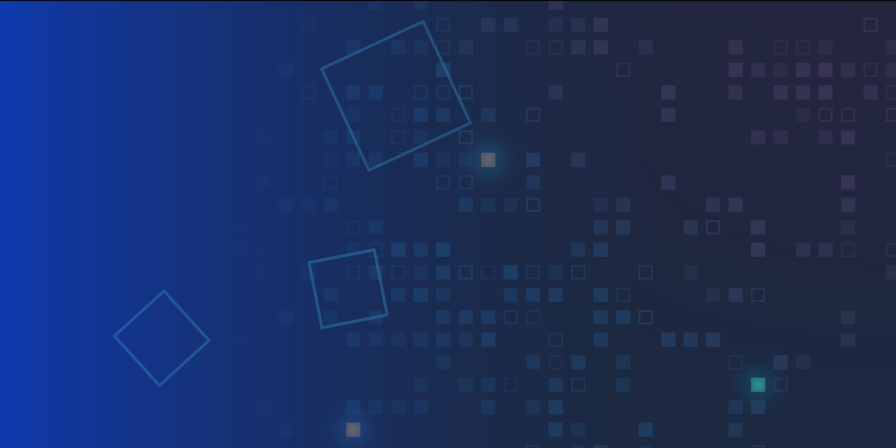
Reproduce this background procedurally as a WebGL 2 fragment shader.

```glsl
#version 300 es
precision highp float;
// Blue-to-navy gradient with a scattered grid of small tiles, glowing tiles and tilted square frames.

uniform vec2 u_resolution;
out vec4 fragColor;

const float PITCH = 0.0502;               // grid spacing, in canvas heights
const float TILE = 0.0158;                // half side of a tile
const vec2 GRID_ORIGIN = vec2(1.0898, 0.6432);

float hash(vec2 cell, float seed) {
    vec3 q = fract(vec3(cell.xyx + seed * 7.31) * vec3(0.1031, 0.1030, 0.0973));
    q += dot(q, q.yzx + 33.33);
    return fract((q.x + q.y) * q.z);
}

float boxDistance(vec2 p, float halfSide) {
    vec2 d = abs(p) - halfSide;
    return length(max(d, 0.0)) + min(max(d.x, d.y), 0.0);
}

float fillMask(float d, float aa) {
    return 1.0 - smoothstep(-aa, aa, d);
}

float strokeMask(float d, float width, float aa) {
    return fillMask(abs(d) - 0.5 * width, aa);
}

float blob(vec2 p, vec2 center, vec2 radius) {
    vec2 d = (p - center) / radius;
    return exp(-dot(d, d));
}

// Horizontal fade from bright blue to navy, violet at the upper right.
vec3 backdrop(vec2 p, float aspect) {
    float x = p.x / aspect;
    float violet = smoothstep(0.4, 1.0, x) * smoothstep(0.0, 1.0, p.y);
    vec3 navy = mix(vec3(0.11, 0.16, 0.25), vec3(0.145, 0.145, 0.245), violet);
    float blue = pow(max(1.0 - x / 0.75, 0.0), 1.75);
    return mix(navy, vec3(0.06, 0.225, 0.68), blue);
}

// Chance that a grid cell at p holds a tile.
float tileDensity(vec2 p) {
    float d = 0.60 * blob(p, vec2(0.94, 0.73), vec2(0.24, 0.28));
    d = max(d, 0.80 * blob(p, vec2(1.02, 0.37), vec2(0.50, 0.20)));
    d = max(d, 0.55 * blob(p, vec2(1.10, 0.14), vec2(0.62, 0.22)));
    d = max(d, 0.80 * blob(p, vec2(1.85, 0.80), vec2(0.22, 0.18)));
    d = max(d, 0.65 * blob(p, vec2(1.76, 0.46), vec2(0.27, 0.20)));
    return max(d, 0.65 * blob(p, vec2(1.26, 0.92), vec2(0.16, 0.07)));
}

// Faint filled or hollow tile in the cell around p.
vec3 addTiles(vec3 base, vec2 p, float aa) {
    vec2 cell = floor((p - GRID_ORIGIN) / PITCH + 0.5);
    vec2 center = GRID_ORIGIN + cell * PITCH;
    float d = boxDistance(p - center, TILE);
    float present = step(hash(cell, 1.0), tileDensity(center));
    float hollow = step(hash(cell, 2.0), 0.27);
    float shape = mix(fillMask(d, aa), strokeMask(d + 0.002, 0.004, aa), hollow);
    float violet = smoothstep(1.1, 1.8, center.x + 0.8 * (center.y - 0.5));
    vec3 tint = mix(vec3(0.13, 0.36, 0.58), vec3(0.36, 0.30, 0.48), violet);
    float strength = mix(0.16, 0.38, hash(cell, 3.0)) * smoothstep(0.4, 1.0, center.x);
    return mix(base, tint, shape * present * strength);
}

// Bright tile in a chosen cell, surrounded by a soft halo.
vec3 addGlow(vec3 base, vec2 p, vec2 cell, vec3 core, vec3 halo, float aa) {
    vec2 q = p - GRID_ORIGIN - cell * PITCH;
    float spread = exp(-dot(q, q) / 0.0016);
    vec3 color = mix(base, halo, 0.55 * spread);
    float center = 0.65 + 0.35 * exp(-dot(q, q) / 0.00015);
    return mix(color, core, center * fillMask(boxDistance(q, TILE), aa));
}

// Outlined square, rotated counterclockwise.
vec3 addFrame(vec3 base, vec2 p, vec2 center, float halfSide, float angle, float alpha, float aa) {
    float c = cos(angle), s = sin(angle);
    vec2 q = mat2(c, -s, s, c) * (p - center);
    float line = strokeMask(boxDistance(q, halfSide), 0.0065, aa);
    return mix(base, vec3(0.17, 0.46, 0.66), alpha * line);
}

void main() {
    vec2 p = gl_FragCoord.xy / u_resolution.y;
    float aa = 0.75 / u_resolution.y;
    vec3 color = backdrop(p, u_resolution.x / u_resolution.y);
    color = addTiles(color, p, aa);

    // Glowing tiles
    vec3 warm = vec3(0.40, 0.39, 0.43);
    color = addGlow(color, p, vec2(0.0), warm, vec3(0.13, 0.36, 0.47), aa);
    color = addGlow(color, p, vec2(-6.0, -12.0), warm, vec3(0.13, 0.32, 0.55), aa);
    color = addGlow(color, p, vec2(12.0, -10.0), vec3(0.20, 0.55, 0.58), vec3(0.08, 0.33, 0.45), aa);

    // Tilted frames
    color = addFrame(color, p, vec2(0.884, 0.786), 0.125, 0.436, 0.50, aa);
    color = addFrame(color, p, vec2(0.777, 0.3555), 0.0742, 0.194, 0.55, aa);
    color = addFrame(color, p, vec2(0.361, 0.245), 0.0747, 0.737, 0.55, aa);

    // Thin dark top edge
    color *= 1.0 - 0.85 * smoothstep(0.996, 0.999, p.y);
    fragColor = vec4(color, 1.0);
}
```
